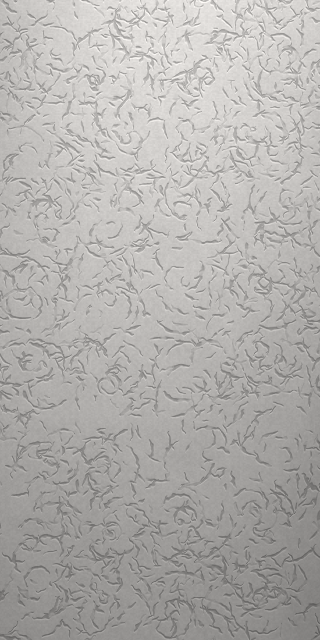
A WebGL 2 fragment shader for this texture:

```glsl
#version 300 es
precision highp float;
// Pale grey plaster scored with swirling, ragged grooves and lit from above.

uniform vec2 u_resolution;
out vec4 fragColor;

float hash(vec2 p) {
    return fract(sin(dot(p, vec2(127.1, 311.7))) * 43758.5453);
}

vec2 hash2(vec2 p) {
    return vec2(hash(p), hash(p + 41.3));
}

float valueNoise(vec2 p) {
    vec2 i = floor(p), f = fract(p);
    f = f * f * (3.0 - 2.0 * f);
    float low = mix(hash(i), hash(i + vec2(1, 0)), f.x);
    float high = mix(hash(i + vec2(0, 1)), hash(i + vec2(1, 1)), f.x);
    return mix(low, high, f.y);
}

// Centre of the trowel swirl that owns a point.
vec2 swirlCentre(vec2 p, float scale) {
    vec2 cell = floor(p * scale);
    return (cell + 0.2 + 0.6 * hash2(cell + 7.7)) / scale;
}

// Depth of one arc whose midpoint is the origin, bulging along a heading.
float arcGroove(vec2 p, float heading, float radius, float halfLength, float halfWidth, float soft) {
    vec2 axis = vec2(cos(heading), sin(heading));
    vec2 q = vec2(dot(p, axis), dot(p, vec2(-axis.y, axis.x)));
    q.x += radius;
    float span = min(halfLength / radius, 2.3);
    float angle = clamp(atan(q.y, q.x), -span, span);
    float dist = length(q - radius * vec2(cos(angle), sin(angle)));
    float taper = 1.0 - 0.55 * pow(angle / span, 2.0);
    return 1.0 - smoothstep(-soft, soft, dist - halfWidth * taper);
}

// One grid of scattered arcs, mostly curling round the nearby swirl.
float grooveLayer(vec2 p, float cellSize, float halfWidth, float presence, float wander, float soft) {
    float depth = 0.0;
    vec2 home = floor(p / cellSize);
    for (int y = -1; y <= 1; y++) {
        for (int x = -1; x <= 1; x++) {
            vec2 cell = home + vec2(x, y);
            vec2 seed = cell + cellSize * 913.0;
            vec2 middle = (cell + hash2(seed)) * cellSize;
            float crowding = presence + 0.8 * (valueNoise(middle * 7.0) - 0.5);
            if (hash(seed + 3.1) > crowding) continue;
            vec2 shape = hash2(seed + 17.9);
            vec2 radial = middle - swirlCentre(middle, 4.2);
            float heading = atan(radial.y, radial.x) + wander * (hash(seed + 5.3) - 0.5);
            float radius = clamp(length(radial) * mix(0.5, 1.1, shape.x), 0.3 * cellSize, 0.13);
            float halfLength = cellSize * mix(0.25, 0.85, shape.y);
            float width = halfWidth * mix(0.65, 1.2, hash(seed + 9.7));
            depth = max(depth, arcGroove(p - middle, heading, radius, halfLength, width, soft));
        }
    }
    return depth;
}

// Combined groove depth, with crumbled edges and broken strokes.
float grooveDepth(vec2 p, float soft) {
    vec2 crumble = vec2(valueNoise(p * 85.0), valueNoise(p * 85.0 + 31.0)) - 0.5;
    vec2 q = p + 0.009 * crumble;
    float depth = grooveLayer(q, 0.085, 0.0042, 0.80, 1.6, soft);
    depth = max(depth, grooveLayer(q, 0.050, 0.0038, 0.65, 2.6, soft));
    depth = max(depth, grooveLayer(q, 0.028, 0.0032, 0.38, 6.0, soft));
    return depth * mix(0.35, 1.0, smoothstep(0.2, 0.5, valueNoise(p * 55.0 + 9.0)));
}

// Light falling off downwards and towards the side edges.
float wallLight(vec2 uv) {
    float light = mix(0.535, 0.86, smoothstep(-0.15, 1.1, uv.y));
    light -= 0.12 * pow(1.0 - uv.x, 4.0) * smoothstep(0.3, 1.0, uv.y);
    light -= 0.05 * pow(uv.x, 4.0);
    return light + 0.03 * (1.0 - pow(2.0 * uv.x - 1.0, 2.0));
}

void main() {
    vec2 uv = gl_FragCoord.xy / u_resolution;
    vec2 p = gl_FragCoord.xy / u_resolution.x;
    float soft = max(0.0022, 0.6 / u_resolution.x);

    // Relief: dark floors, shaded upper walls and lit lower lips.
    float depth = grooveDepth(p, soft);
    float slope = grooveDepth(p + vec2(0.001, 0.0045), soft) - depth;

    // Fine sandy grain and faint broad unevenness.
    float grain = valueNoise(p * 230.0) + 0.6 * valueNoise(p * 110.0 + 5.0) - 0.8;
    float mottling = valueNoise(p * 14.0) - 0.5;

    float light = wallLight(uv);
    light *= 1.0 - 0.17 * depth + 0.11 * slope + 0.055 * grain + 0.03 * mottling;
    vec3 warmGrey = vec3(1.012, 1.0, 0.986);
    fragColor = vec4(clamp(light * warmGrey, 0.0, 1.0), 1.0);
}
```
